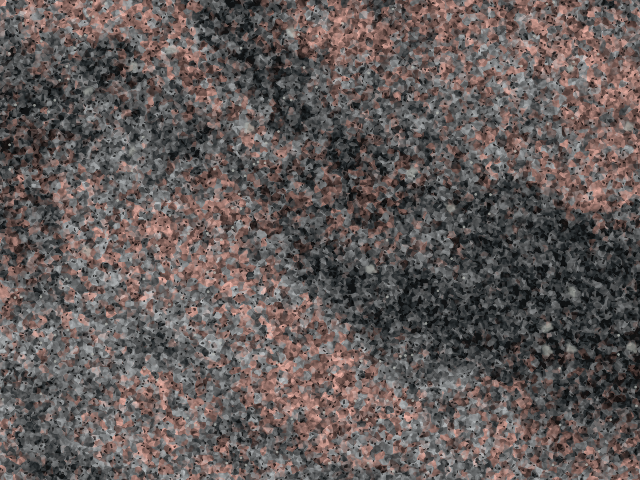
A Shadertoy shader for this texture:

```glsl
const vec3 COOL_DARK = vec3(0.88, 1.01, 1.07);
const vec3 COOL_GRAY = vec3(0.98, 1.0, 1.01);
const vec3 FELDSPAR = vec3(1.25, 0.95, 0.88);
const vec3 QUARTZ = vec3(0.72, 0.73, 0.70);

float hash(vec2 p) {
    return fract(sin(dot(p, vec2(127.1, 311.7))) * 43758.5453);
}

vec2 hash2(vec2 p) {
    return vec2(hash(p), hash(p + 57.3));
}

mat2 rotation(float angle) {
    float c = cos(angle), s = sin(angle);
    return mat2(c, s, -s, c);
}

float valueNoise(vec2 p) {
    vec2 cell = floor(p), f = fract(p);
    f = f * f * (3.0 - 2.0 * f);
    float low = mix(hash(cell), hash(cell + vec2(1, 0)), f.x);
    float high = mix(hash(cell + vec2(0, 1)), hash(cell + vec2(1, 1)), f.x);
    return mix(low, high, f.y);
}

float fbm(vec2 p) {
    float sum = 0.0, amplitude = 0.533;
    for (int i = 0; i < 4; i++) {
        sum += amplitude * valueNoise(p);
        p = rotation(0.7) * p * 2.1 + 13.7;
        amplitude *= 0.5;
    }
    return sum;
}

// Soft-edged Voronoi crystals: x is tone, y is mineral type
vec2 crystals(vec2 p, float sharpness) {
    vec2 cell = floor(p), sum = vec2(0.0);
    float total = 0.0;
    for (int y = -1; y <= 1; y++) {
        for (int x = -1; x <= 1; x++) {
            vec2 id = cell + vec2(x, y);
            vec2 offset = id + hash2(id) - p;
            float weight = exp(-sharpness * dot(offset, offset));
            sum += weight * hash2(id + 19.4);
            total += weight;
        }
    }
    return sum / total;
}

// Sparse round flecks, one at most per cell
float flecks(vec2 p, float density, float radius, float softness) {
    vec2 id = floor(p);
    vec2 center = mix(vec2(radius), vec2(1.0 - radius), hash2(id + 7.9));
    float d = length(fract(p) - center);
    float present = step(hash(id + 31.2), density);
    return present * (1.0 - smoothstep(radius - softness, radius, d));
}

void mainImage(out vec4 fragColor, in vec2 fragCoord) {
    vec2 p = fragCoord / iResolution.y;

    // Cloudy mineral zones, drawn out along a gentle slope
    vec2 flow = rotation(0.3) * p * vec2(1.0, 1.0);
    flow += 0.09 * (vec2(fbm(p * 4.0 + 3.1), fbm(p * 4.0 + 21.6)) - 0.5);
    float zone = smoothstep(0.31, 0.68, fbm(flow * vec2(3.2, 4.6) + 5.3));
    float pinkZone = fbm(flow * vec2(4.0, 5.5) + 41.8);

    // Interlocking crystals and fine grain
    vec2 jitter = 0.006 * (vec2(valueNoise(p * 120.0), valueNoise(p * 120.0 + 9.0)) - 0.5);
    vec2 coarse = crystals((p + jitter) * 72.0, 18.0);
    vec2 fine = crystals((rotation(0.5) * p + jitter) * 135.0 + 4.0, 16.0);
    float dust = valueNoise(rotation(1.1) * p * 200.0);
    float tone = 0.345 + 0.23 * (zone - 0.5) + 0.27 * (coarse.x - 0.5)
               + 0.27 * (fine.x - 0.5) + 0.15 * (dust - 0.5);
    tone = max(tone, 0.07);

    // Cool grays with pink feldspar
    vec3 color = tone * mix(COOL_DARK, COOL_GRAY, smoothstep(0.1, 0.32, tone));
    float mineral = 0.38 * coarse.y + 0.15 * fine.y + 0.47 * pinkZone + 0.18 * (zone - 0.5);
    color = mix(color, tone * FELDSPAR, smoothstep(0.46, 0.7, mineral));

    // Black mica specks and rare pale quartz
    float mica = flecks(rotation(0.4) * (p + jitter) * 125.0, 0.19, 0.38, 0.24);
    color *= 1.0 - 0.62 * mica;
    float glint = flecks(p * 75.0, 0.012, 0.3, 0.18);
    float blotch = flecks((p + 1.8 * jitter) * 24.0 + 2.0, 0.012, 0.34, 0.22);
    color = mix(color, QUARTZ, max(0.75 * glint, 0.6 * blotch));

    fragColor = vec4(color, 1.0);
}
```
